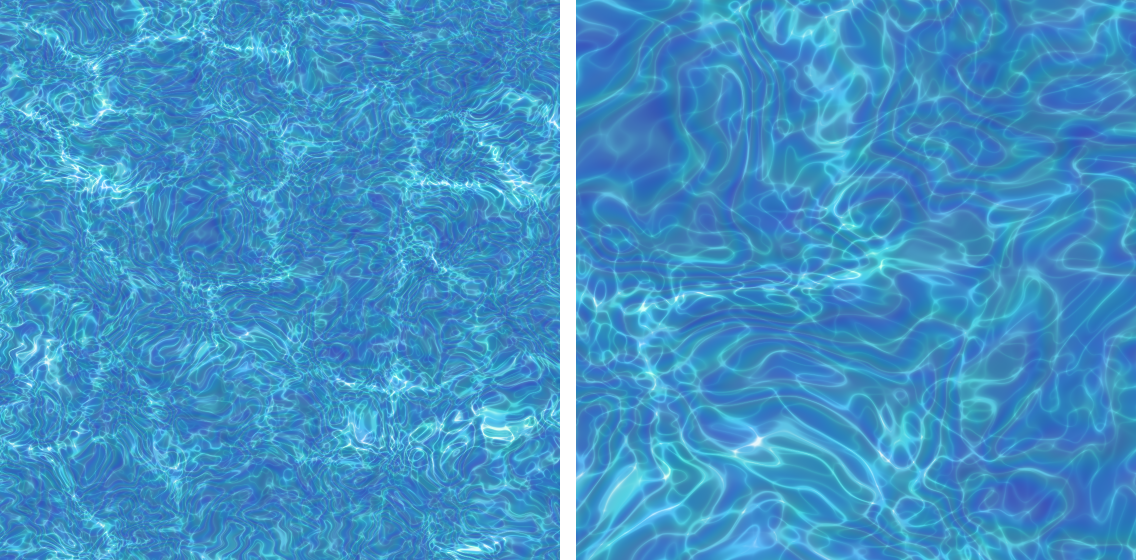
Left: the whole. Right: its middle third, enlarged.
Reproduce this texture procedurally as a Shadertoy shader.

```glsl
// Sunlit pool water: a warped cell network forms the broad caustic bands,
// contour lines of gradient noise form the fine filaments and colour fringes,
// and a brightness ramp turns the summed light into blues and cyans.

#define CELLS 5.6         // large caustic cells across the canvas
#define SMALL_CELLS 12.0  // faint secondary cells
#define CONTOUR_FREQ 16.0 // base frequency of the contour lines
#define CONTOUR_BANDS 4.5 // contours per unit of noise
#define RIDGE_FREQ 41.0   // fine filaments
#define MESH_FREQ 74.0    // crinkled mesh beside bright bands
#define WARP 0.085        // bending of the network
#define BAND_LIGHT 0.44   // strength of the broad bands
#define PATCH_LIGHT 0.32  // strength of the bright patches
#define FRINGE 0.035      // strength of the colour fringes
#define BASE_LIGHT 0.21   // overall level

const vec3 DEEP  = vec3(0.19, 0.37, 0.68);
const vec3 BLUE  = vec3(0.21, 0.48, 0.73);
const vec3 TEAL  = vec3(0.24, 0.59, 0.77);
const vec3 CYAN  = vec3(0.33, 0.78, 0.91);
const vec3 GLINT = vec3(0.84, 1.00, 0.99);

vec2 hash2(vec2 p) {
    vec3 q = fract(p.xyx * vec3(0.1031, 0.1030, 0.0973));
    q += dot(q, q.yzx + 33.33);
    return fract((q.xx + q.yz) * q.zy);
}

float corner(vec2 cell, vec2 offset, vec2 f) {
    return dot(hash2(cell + offset) * 2.0 - 1.0, f - offset);
}

// Gradient noise, roughly -0.6 to 0.6
float noise(vec2 p) {
    vec2 i = floor(p), f = p - i;
    vec2 u = f * f * f * (f * (f * 6.0 - 15.0) + 10.0);
    float low = mix(corner(i, vec2(0, 0), f), corner(i, vec2(1, 0), f), u.x);
    float high = mix(corner(i, vec2(0, 1), f), corner(i, vec2(1, 1), f), u.x);
    return mix(low, high, u.y);
}

vec2 noise2(vec2 p) {
    return vec2(noise(p), noise(p + vec2(37.2, 71.9)));
}

// Gap between the two nearest cell centres: zero on the cell borders
float cellBorder(vec2 p) {
    vec2 i = floor(p), f = p - i;
    float nearest = 9.0, second = 9.0;
    for (int y = -1; y <= 1; y++)
    for (int x = -1; x <= 1; x++) {
        vec2 o = vec2(x, y);
        float d = length(o + 0.1 + 0.8 * hash2(i + o + 19.0) - f);
        second = min(second, max(nearest, d));
        nearest = min(nearest, d);
    }
    return second - nearest;
}

vec3 ramp(float v) {
    vec3 c = mix(DEEP, BLUE, smoothstep(0.05, 0.30, v));
    c = mix(c, TEAL, smoothstep(0.28, 0.50, v));
    c = mix(c, CYAN, smoothstep(0.46, 0.74, v));
    return mix(c, GLINT, smoothstep(0.76, 1.35, v));
}

vec3 water(vec2 uv) {
    // Slight foreshortening upward, horizontal ripples at left and bottom
    vec2 p = vec2(uv.x, uv.y + 0.16 * uv.y * uv.y);
    float ripple = max(smoothstep(0.14, 0.0, uv.x), 0.7 * smoothstep(0.2, 0.0, uv.y));
    p.x += ripple * 0.03 * noise(vec2(uv.x * 16.0, uv.y * 44.0));

    // Bent coordinates: broad sway, then small crinkles
    vec2 q = p + WARP * noise2(p * 4.5) + 0.036 * noise2(p * 11.0 + 5.0);
    vec2 w = q + 0.013 * noise2(p * 27.0 + 9.0);

    // Broad caustic network, uneven in strength
    float border = cellBorder(w * CELLS + 3.0);
    float glow = exp(-border * 7.5);
    float core = exp(-border * 26.0);
    float strength = 0.2 + 0.9 * smoothstep(-0.2, 0.35, noise(p * 4.2 + 23.0));
    float minor = exp(-cellBorder(w * SMALL_CELLS + 41.0) * 16.0);

    // Fine filaments: contours, ridges and mesh
    float swell = noise(w * CONTOUR_FREQ + 13.0);
    float phase = swell * CONTOUR_BANDS + border * 3.0 + noise(q * 33.0);
    float contour = pow(abs(fract(phase) - 0.5) * 2.0, 7.0);
    float ridge = exp(-abs(noise(w * RIDGE_FREQ + 51.0)) * 20.0);
    float mesh = exp(-abs(noise(w * MESH_FREQ + 77.0)) * 13.0);

    // Bright patches, broken up by the filaments
    float lit = smoothstep(0.1, 0.46, noise(q * vec2(4.6, 6.2) + 61.0));
    float filaments = contour + ridge;

    float light = BASE_LIGHT + 0.15 * noise(q * 7.5 + 88.0) + 0.12 * swell;
    light += 0.22 * contour + 0.28 * ridge + 0.17 * mesh;
    light += 0.20 * noise(w * vec2(38.0, 48.0) + 17.0);
    light += strength * (BAND_LIGHT * glow * (0.2 + 1.3 * mesh + 0.5 * ridge) + 0.30 * core);
    light += 0.13 * minor * (0.4 + strength);
    light += PATCH_LIGHT * lit * (0.4 + 1.1 * filaments);

    // Prismatic fringes and drifting green or violet tints
    vec3 color = ramp(light);
    float tint = noise(w * vec2(24.0, 31.0) + 31.0);
    color += FRINGE * cos(6.2832 * (phase + vec3(0.0, 0.33, 0.67)));
    color += tint * vec3(-0.06, 0.06, -0.05);
    return color;
}

void mainImage(out vec4 fragColor, in vec2 fragCoord) {
    // Four samples per pixel smooth the thin lines
    vec3 sum = vec3(0.0);
    for (int k = 0; k < 4; k++) {
        vec2 jitter = vec2(k & 1, k >> 1) * 0.5 - 0.25;
        sum += water((fragCoord + jitter) / iResolution.y);
    }
    fragColor = vec4(clamp(sum * 0.25, 0.0, 1.0), 1.0);
}
```
